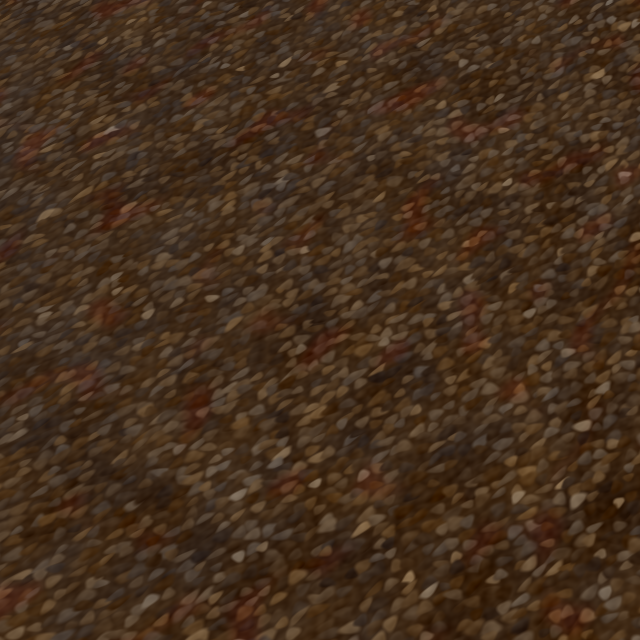
Reproduce this texture procedurally as a WebGL 1 fragment shader.

```glsl
precision highp float;
// Damp brown gravel seen at a slant: the canvas is projected onto a tilted
// ground plane, where each cell of a grid holds one soft, randomly turned
// pebble. Gradient noise adds grit, and broad patches of tone and hue.

uniform vec2 u_resolution;

#define HORIZON 3.0                   // height of the vanishing line
#define TILT 0.42                     // rise of the streaks to the right
#define CELLS vec2(122.0, 470.0)      // pebbles per unit of ground
#define SOFTNESS 0.42                 // width of a pebble's blurred rim
#define GRIT 0.20                     // strength of the fine noise
#define PATCHES 0.20                  // strength of the broad noise
#define GLINT 0.55                    // extra tone of the rare pale pebbles
#define SOIL_TONE 0.14
#define MID_TONE 0.38
#define DARK_EARTH vec3(0.18, 0.105, 0.045)
#define PALE_STONE vec3(0.47, 0.39, 0.30)
#define OCHRE_SHIFT vec3(0.034, 0.002, -0.040)

vec3 hash3(vec2 p) {
  vec3 q = fract(p.xyx * vec3(0.1031, 0.1030, 0.0973));
  q += dot(q, q.yxz + 33.33);
  return fract((q.xxy + q.yzz) * q.zyx);
}

vec2 gradientAt(vec2 cell) {
  float angle = 6.2832 * hash3(cell + 71.0).x;
  return vec2(cos(angle), sin(angle));
}

float gradientNoise(vec2 p) {
  vec2 i = floor(p), f = p - i;
  vec2 u = f * f * f * (f * (f * 6.0 - 15.0) + 10.0);
  vec2 e = vec2(1.0, 0.0);
  float low = mix(dot(gradientAt(i), f),
                  dot(gradientAt(i + e.xy), f - e.xy), u.x);
  float high = mix(dot(gradientAt(i + e.yx), f - e.yx),
                   dot(gradientAt(i + e.xx), f - e.xx), u.x);
  return mix(low, high, u.y);
}

// Canvas to ground: grains shrink with height and stretch toward the left.
vec2 groundPosition(vec2 uv) {
  float depth = 1.0 / (HORIZON - uv.y + TILT * uv.x);
  float across = uv.x * (0.86 + 0.16 * uv.x) - 0.5;
  return CELLS * vec2(across * depth, depth) + 200.0;
}

// Lays the nearby pebbles over the soil, far rows first.
// Returns tone in x and warmth in y.
vec2 pebbles(vec2 ground) {
  vec2 home = floor(ground);
  vec2 surface = vec2(SOIL_TONE, 0.0);
  for (int row = 0; row < 3; row++) {
    for (int col = 0; col < 3; col++) {
      vec2 cell = home + vec2(float(col) - 1.0, 1.0 - float(row));
      vec3 place = hash3(cell);
      vec3 form = hash3(cell + 37.0);
      vec3 tint = hash3(cell + 113.0);

      vec2 d = ground - cell - mix(vec2(0.15), vec2(0.85), place.xy);
      float turn = (place.z - 0.5) * 1.3;
      float c = cos(turn), s = sin(turn);
      vec2 radii = mix(vec2(0.42, 0.32), vec2(0.80, 0.60), form.xy);
      vec2 local = vec2(c * d.x + s * d.y, c * d.y - s * d.x) / radii;

      // Uneven outline, then a soft rim
      float angle = atan(local.y, local.x);
      float edge = length(local) * (1.0 + 0.12 * sin(3.0 * angle + 6.3 * form.z));
      float cover = 1.0 - smoothstep(1.0 - SOFTNESS, 1.0 + 0.3 * SOFTNESS, edge);

      float tone = 0.09 + 0.58 * tint.x + GLINT * pow(tint.y, 14.0);
      tone += 0.10 * local.y - 0.06 * edge;
      surface = mix(surface, vec2(tone, 2.0 * tint.z - 1.0), cover);
    }
  }
  return surface;
}

void main() {
  vec2 uv = gl_FragCoord.xy / min(u_resolution.x, u_resolution.y);
  vec2 ground = groundPosition(uv);
  vec2 surface = pebbles(ground);

  // Grit within the grains and patches across the ground
  float grit = gradientNoise(ground * vec2(1.7, 1.9) + 9.0);
  float shade = gradientNoise(ground * vec2(0.20, 0.16));
  float hue = gradientNoise(ground * vec2(0.28, 0.22) + 53.0);
  float red = smoothstep(0.15, 0.55, gradientNoise(ground * 0.26 + 97.0));

  // Contrast and warmth grow toward the near right corner
  float nearness = clamp(0.5 + 0.5 * (uv.x - uv.y), 0.0, 1.0);
  float tone = surface.x + GRIT * grit + PATCHES * shade;
  tone = MID_TONE + (tone - MID_TONE) * mix(0.78, 1.22, nearness);
  float warmth = surface.y * 0.75 + hue * 0.8 + 0.5 * (nearness - 0.45);

  vec3 color = mix(DARK_EARTH, PALE_STONE, max(tone, -0.15));
  color += OCHRE_SHIFT * warmth;
  color += vec3(0.035, -0.022, -0.015) * red;
  gl_FragColor = vec4(clamp(color, 0.0, 1.0), 1.0);
}
```
